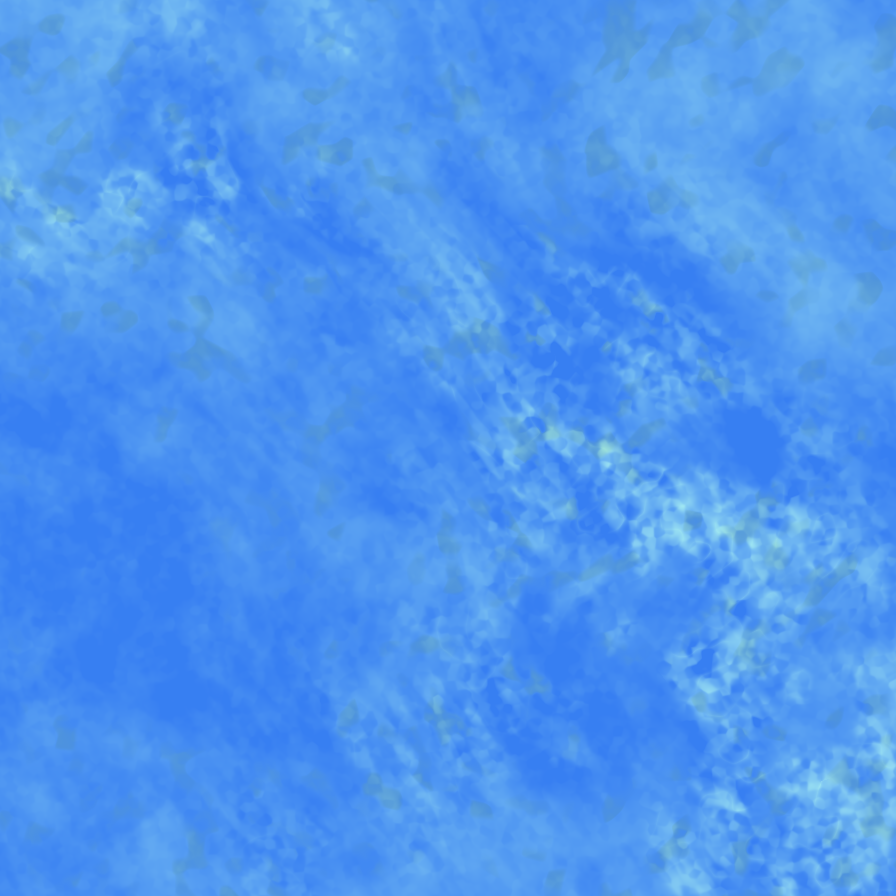
Give the GLSL for this texture, as a Shadertoy shader.

```glsl
// Sunlit blue water: soft diagonal clouds of blue with patches of pale glitter.
// Smooth cellular noise at several scales makes the clouds, streaks and flecks;
// distances to a few segments place the glitter and the deep channels.

const vec3 DEEP_BLUE = vec3(0.25, 0.53, 0.95);
const vec3 PALE_BLUE = vec3(0.52, 0.80, 0.95);
const vec3 MURK_SHIFT = vec3(-0.01, -0.02, -0.09);

const float BASE_TONE = 0.21;
const float DRIFT_CONTRAST = 0.19;
const float CLOUD_CONTRAST = 0.13;
const float CALM_GRAIN = 0.07;
const float GLITTER_GRAIN = 0.36;
const float GLITTER_LIFT = 0.46;
const float CHANNEL_DEPTH = 0.16;
const float TONE_FLOOR = -0.12;
const float TONE_CEILING = 1.55;

const float FLOW_ANGLE = -0.95;   // radians, falling to the right
const float FLOW_STRETCH = 0.55;  // below 1 lengthens features along the flow
const float CELL_SHARPNESS = 6.0;

vec3 hash3(vec2 cell) {
    vec3 p = fract(cell.xyx * vec3(0.1031, 0.1030, 0.0973));
    p += dot(p, p.yxz + 33.33);
    return fract((p.xxy + p.yzz) * p.zyx);
}

// Signed cellular noise: random cell values blended by distance to their seeds.
float cellNoise(vec2 p) {
    vec2 base = floor(p);
    float total = 0.0;
    float weights = 0.0;
    for (int y = -1; y <= 1; y++) {
        for (int x = -1; x <= 1; x++) {
            vec2 cell = base + vec2(x, y);
            vec3 seed = hash3(cell + 71.0);
            vec2 offset = cell + seed.xy - p;
            float weight = exp(-CELL_SHARPNESS * dot(offset, offset));
            total += weight * (2.0 * seed.z - 1.0);
            weights += weight;
        }
    }
    return total / max(weights, 1e-5);
}

// Soft band around a segment: 1 on the line, fading over the given width.
float band(vec2 p, vec2 a, vec2 b, float width) {
    vec2 ab = b - a;
    float along = clamp(dot(p - a, ab) / dot(ab, ab), 0.0, 1.0);
    float d = length(p - a - ab * along) / width;
    return exp(-d * d);
}

// Layered sines bend the coordinates so that no edge runs straight.
vec2 sway(vec2 p) {
    return p + 0.025 * sin(p.yx * 9.0 + vec2(0.4, 2.1))
             + 0.010 * sin(p.yx * 23.0 + vec2(1.7, 0.3));
}

vec2 toFlow(vec2 p) {
    float c = cos(FLOW_ANGLE);
    float s = sin(FLOW_ANGLE);
    return vec2((c * p.x + s * p.y) * FLOW_STRETCH, c * p.y - s * p.x);
}

float glitterZones(vec2 p) {
    float slope = band(p, vec2(0.62, 0.61), vec2(0.91, 0.10), 0.17);
    float streak = band(p, vec2(0.06, 0.79), vec2(0.34, 0.76), 0.075);
    float crest = band(p, vec2(0.18, 0.99), vec2(0.44, 0.91), 0.08);
    float shore = band(p, vec2(0.38, 0.04), vec2(0.56, 0.28), 0.09);
    return max(max(slope, 0.75 * streak), max(0.4 * crest, 0.55 * shore));
}

float channels(vec2 p) {
    float right = band(p, vec2(0.69, 0.74), vec2(0.84, 0.50), 0.055);
    float left = band(p, vec2(0.03, 0.52), vec2(0.31, 0.06), 0.09);
    float middle = band(p, vec2(0.46, 0.60), vec2(0.62, 0.29), 0.035);
    return max(right, max(0.7 * left, middle));
}

void mainImage(out vec4 fragColor, in vec2 fragCoord) {
    vec2 uv = fragCoord / iResolution.y;
    vec2 bent = sway(uv);
    vec2 flow = toFlow(bent);

    // Broad drifts and softer clouds
    float drift = cellNoise(flow * 5.0) + 0.6 * cellNoise(flow * 11.0 + 8.0);
    float cloud = cellNoise(bent * 15.0 + 3.0) + 0.8 * cellNoise(flow * 34.0 + 19.0);

    // Fine flecks, with pale rims around darker hollows
    float grain = cellNoise(flow * 74.0 + 5.0) + 0.9 * cellNoise(uv * 112.0 + 31.0);
    float rims = 0.4 - abs(cellNoise(bent * 44.0 + 13.0));

    // Glitter breaks into streaks that leave deep gaps
    float gaps = cellNoise(flow * 17.0 + 27.0) + 0.6 * cellNoise(flow * 36.0 + 41.0);
    float glitter = glitterZones(bent) * smoothstep(-0.75, 0.55, gaps);

    float tone = BASE_TONE + DRIFT_CONTRAST * drift + CLOUD_CONTRAST * cloud;
    tone += grain * (CALM_GRAIN + GLITTER_GRAIN * glitter);
    tone += glitter * (GLITTER_LIFT + 0.5 * rims);
    tone -= CHANNEL_DEPTH * channels(bent);
    tone = clamp(tone, TONE_FLOOR, TONE_CEILING);

    // Dull flecks gather where the water is neither deepest nor brightest
    float murk = smoothstep(0.25, 0.85, cellNoise(bent * 48.0 + 57.0));
    murk *= smoothstep(0.0, 0.3, tone);

    vec3 color = mix(DEEP_BLUE, PALE_BLUE, tone) + MURK_SHIFT * murk;
    fragColor = vec4(clamp(color, 0.0, 1.0), 1.0);
}
```
